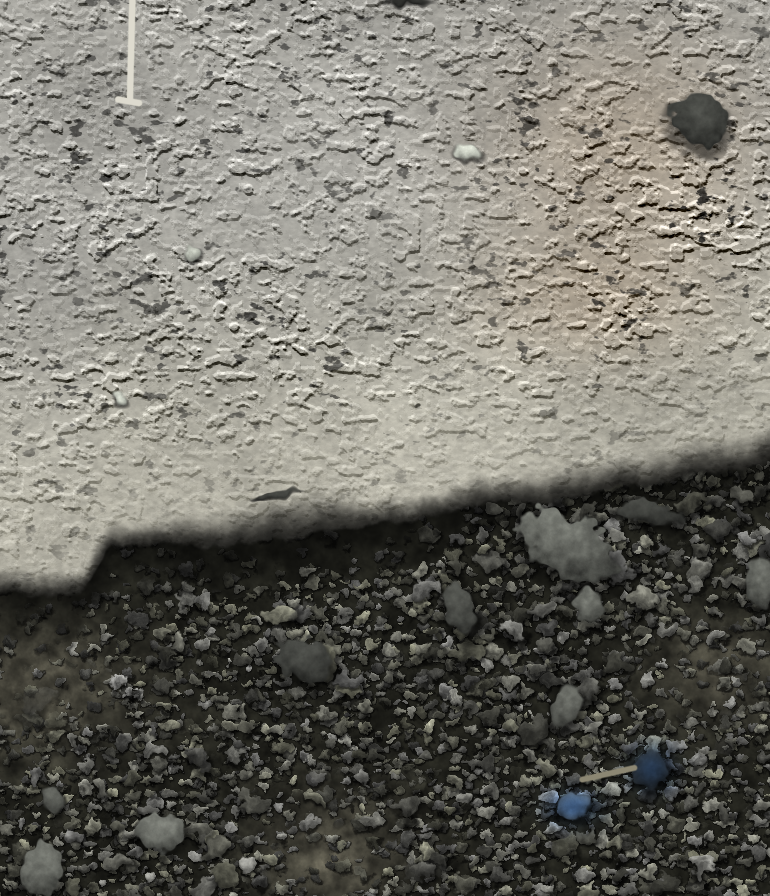
This texture is drawn by a WebGL 2 fragment shader. Its source:

```glsl
#version 300 es
precision highp float;
uniform vec2 u_resolution;
out vec4 outColor;
vec2 p;
vec3 col;

float hash(vec2 v) {
  return fract(sin(dot(v, vec2(12.99, 78.23))) * 4375.85);
}
float noise(vec2 v) {
  vec2 i = floor(v), f = fract(v), e = vec2(1, 0);
  f *= f * (3. - 2. * f);
  return mix(mix(hash(i), hash(i + e), f.x),
             mix(hash(i + e.yx), hash(i + e.xx), f.x), f.y);
}
float fbm(vec2 v) {
  float sum = 0., amp = .53;
  for (int i = 0; i < 4; i++) {
    sum += amp * noise(v);
    v = mat2(1.6, 1.2, -1.2, 1.6) * v + 17.3;
    amp *= .5;
  }
  return sum;
}
float spot(float x, float y, float rx, float ry) {
  vec2 d = (p - vec2(x, y)) / vec2(rx, ry);
  return exp(-dot(d, d));
}
float segment(vec2 a, vec2 b) {
  vec2 d = b - a;
  return length(p - a - d * clamp(dot(p - a, d) / dot(d, d), 0., 1.));
}
// Light along the top of each flake, shade along its underside
float relief(vec2 scale, float level) {
  float here = fbm(p * scale), up = fbm((p + vec2(-.0012, .0034)) * scale);
  return smoothstep(level, level + .12, here) - smoothstep(level, level + .12, up);
}

// Rough stone lit from above, with a soft shadow underneath
void stone(vec4 box, float turn, float tone) {
  vec2 warp = vec2(noise(p * 110.), noise(p * 110. + 40.)) - .5;
  vec2 w = p + (.3 * box.z + .003) * warp - box.xy;
  vec2 d = mat2(cos(turn), -sin(turn), sin(turn), cos(turn)) * w / box.zw;
  float dist = length(d), edge = .0016 / min(box.z, box.w);
  col *= 1. - .5 * smoothstep(1.5, .9, length(d + vec2(-.1, .3)));
  float light = .72 + .22 * w.y / box.w - .2 * dist * dist + .35 * fbm(p * 150.);
  col = mix(col, tone * light * vec3(.98, 1, .94), smoothstep(1. + edge, 1. - edge, dist));
}

// Scattered lumps, one per cell
void clods(float scale, float density, float bright) {
  vec2 s = p * scale, q = s + 1.1 * (vec2(fbm(s * 1.7), fbm(s * 1.7 + 31.)) - .5);
  float grit = fbm(q * 3.5) - .5;
  for (int k = 0; k < 9; k++) {
    vec2 id = floor(q) + vec2(k % 3, k / 3) - 1.;
    vec2 c = id + .15 + .7 * vec2(hash(id + 7.7), hash(id + 21.3));
    vec2 d = (q - c) / (mix(.24, .52, hash(id + 53.1)) * vec2(1.1, .85));
    float there = smoothstep(0., .12, density - hash(id + scale));
    col *= 1. - .6 * there * smoothstep(1.5, .8, length(d + vec2(-.15, .35)));
    float tone = bright * mix(.22, .54, hash(id + 91.7));
    tone *= .88 + .34 * d.y + .75 * grit;
    vec3 tint = vec3(1, 1, mix(.86, .98, hash(id + 3.9)));
    col = mix(col, max(tone, .05) * tint, there * smoothstep(1.08, .88, length(d)));
  }
}

vec3 slab(float above) {
  float warm = spot(.7, .83, .16, .14) + .8 * spot(.66, .66, .13, .07);
  vec3 c = mix(vec3(.7, .69, .64), vec3(.645, .64, .615), smoothstep(.06, .42, above));
  c = mix(c, vec3(.69, .63, .55), min(warm, 1.) * .65);
  c *= (.9 + .2 * fbm(p * 9.)) * (.88 + .24 * fbm(p * vec2(150, 230)));
  float crumbs = spot(.69, .655, .06, .04) + spot(.77, .77, .07, .06);
  float worn = mix(.35, 1., smoothstep(.02, .2, above)) * (.5 + fbm(p * 12.)) + .6 * crumbs;
  float r = relief(vec2(65, 105), .55 - .06 * crumbs);
  c += worn * (.17 * max(r, 0.) + .4 * min(r, 0.) + .1 * relief(vec2(130, 190), .54));
  return c * (1. - .45 * worn * smoothstep(.67, .76, fbm(p * vec2(60, 95) + 80.)));
}

void soil(float below) {
  float dirt = spot(.37, .04, .09, .08) + spot(.04, .23, .12, .08);
  dirt = min(dirt + .9 * spot(.8, .25, .08, .06), 1.);
  col = mix(vec3(.12, .12, .1), vec3(.3, .29, .25), dirt * .85);
  col *= .45 + 1.1 * fbm(p * 55.);
  float open = smoothstep(.01, .08, below + .06 * smoothstep(.45, .6, p.x));
  float density = (.88 - .6 * dirt) * mix(.3, 1., open);
  float bright = mix(.55, 1., open);
  clods(82., density, bright * .9);
  clods(56., density * .75, bright);
  clods(34., density * .38, bright);
  col *= (.75 + .5 * fbm(p * 130.)) * mix(.55, 1.06, smoothstep(-.01, .07, below));
}

void main() {
  p = gl_FragCoord.xy / u_resolution.y;

  // Broken lip of the slab
  float lip = mix(.336, .39, smoothstep(.085, .125, p.x)) + .096 * pow(max(p.x - .25, 0.) / .61, 1.1);
  lip += .022 * fbm(vec2(p.x * 22., 4)) + .012 * fbm(p * 75.) - .017;
  float above = p.y - lip;
  float band = .018 + .027 * spot(.31, p.y, .08, 1.) + .012 * smoothstep(.48, .58, p.x);
  band *= .75 + .5 * fbm(p * 28.);
  soil(-above);
  vec3 top = slab(above) * mix(.2, 1., smoothstep(-.002, band + .012, above));
  col = mix(col, top, smoothstep(-.003, .003, above));

  // Slate shards and stones in the soil
  stone(vec4(.634, .392, .058, .031), -.55, .48);
  stone(vec4(.725, .427, .036, .014), -.25, .29);
  stone(vec4(.513, .32, .016, .029), .2, .36);
  stone(vec4(.657, .323, .016, .021), .4, .48);
  stone(vec4(.632, .213, .015, .024), -.4, .46);
  stone(vec4(.34, .262, .032, .024), -.4, .31);
  stone(vec4(.85, .35, .017, .03), 0., .45);
  stone(vec4(.176, .071, .028, .021), -.1, .52);
  stone(vec4(.046, .03, .023, .03), -.2, .49);
  stone(vec4(.059, .107, .011, .015), .3, .43);
  stone(vec4(.64, .099, .02, .014), .2, .45);
  stone(vec4(.727, .141, .019, .02), 0., .25);
  col *= mix(vec3(1), vec3(.7, 1, 1.5), min(spot(.727, .141, .025, .025) + spot(.64, .099, .03, .02), 1.));

  // Dark chips and pale pebbles on the slab
  stone(vec4(.781, .866, .032, .027), -.5, .32);
  stone(vec4(.455, 1, .025, .006), 0., .21);
  stone(vec4(.306, .448, .024, .004), .15, .29);
  stone(vec4(.522, .83, .015, .008), -.2, .95);
  stone(vec4(.215, .717, .009, .008), 0., .88);
  stone(vec4(.135, .554, .009, .006), -.5, .92);

  // Bent straw and a twig
  float straw = min(segment(vec2(.148, 1.01), vec2(.145, .89)), segment(vec2(.155, .885), vec2(.132, .889)));
  col = mix(col, vec3(.87, .86, .81), smoothstep(.0048, .0025, straw));
  float twig = segment(vec2(.65, .13), vec2(.708, .143));
  col = mix(col, vec3(.55, .53, .45), smoothstep(.0045, .002, twig));
  outColor = vec4(clamp(col, 0., 1.), 1);
}
```
